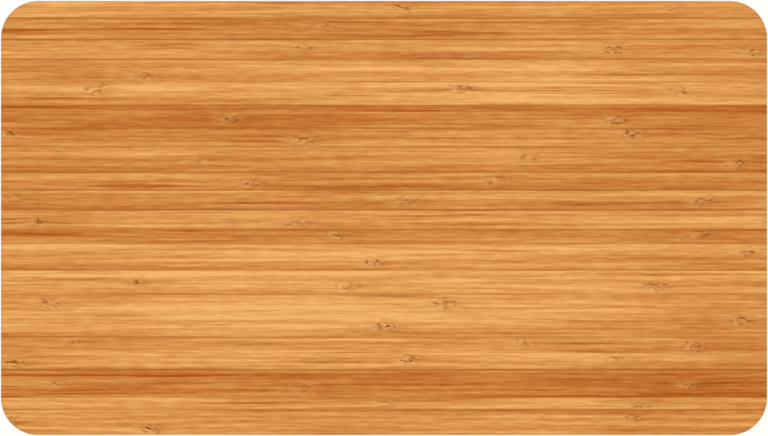
A Shadertoy shader for this texture:

```glsl
// Bamboo cutting board: glued horizontal strips with fine fibres and scattered growth nodes.

const float STRIPS = 21.0;

float hash(vec2 p) {
    vec3 q = fract(vec3(p.xyx) * 0.1031);
    q += dot(q, q.yzx + 33.33);
    return fract((q.x + q.y) * q.z);
}

float corner(vec2 cell, vec2 offset) {
    float angle = 6.2832 * hash(cell);
    return dot(vec2(cos(angle), sin(angle)), offset);
}

// Gradient noise, roughly -0.7 to 0.7
float noise(vec2 p) {
    vec2 i = floor(p), f = p - i;
    vec2 u = f * f * f * (f * (f * 6.0 - 15.0) + 10.0);
    vec2 e = vec2(1, 0);
    return mix(mix(corner(i, f), corner(i + e, f - e), u.x),
               mix(corner(i + e.yx, f - e.yx), corner(i + 1.0, f - 1.0), u.x), u.y);
}

// Uneven seam heights, in strip units
float seam(float k) {
    return k + 0.6 * (hash(vec2(k, 3.7)) - 0.5);
}

float bump(vec2 d, vec2 size) {
    d /= size;
    return exp(-dot(d, d));
}

vec3 strip(vec2 p, float k) {
    float low = seam(k), high = seam(k + 1.0);
    float across = (p.y * STRIPS - low) / (high - low);

    // One node at a random spot in each long cell of the strip
    float along = p.x / 0.72 + hash(vec2(k, 8.1));
    vec2 id = vec2(floor(along), k);
    vec2 d = vec2((fract(along) - mix(0.15, 0.85, hash(id + 5.3))) * 0.72,
                  (across - mix(0.25, 0.75, hash(id + 9.6))) * (high - low) / STRIPS);
    float strength = step(0.1, hash(id + 2.4)) * mix(0.45, 1.0, hash(id + 6.8));
    float size = mix(0.8, 1.25, hash(id + 4.2));

    // Fibres bow around the node
    vec2 g = p + vec2(0, 0.004 * strength * sign(hash(id) - 0.5) * bump(d, vec2(0.035, 0.02)));
    g += vec2(k * 3.71, k * 0.37);

    // Strip tone, with a darker strip every few rows
    float tone = 0.84 + 0.60 * (hash(vec2(k, 1.9)) - 0.5);
    tone -= 0.65 * step(mod(k - 2.0, 6.5), 0.9);
    tone += 0.70 * (hash(vec2(k, 7.3)) - 0.5) * (across * 2.0 - 1.0);
    tone += 0.45 * noise(vec2(p.x * 1.1, k * 7.3 + across));
    tone += 0.40 * noise(p * vec2(1.7, 2.3) + 4.6);

    // Long grain, fine grain and short fibres
    tone += 0.50 * noise(g * vec2(0.6, 45.0));
    tone += 0.65 * noise(g * vec2(1.2, 95.0) + 7.0);
    tone += 0.65 * noise(g * vec2(4.5, 145.0) + 19.0);
    tone += 0.45 * noise(g * vec2(26.0, 190.0));

    // Thin dark pores, gathered in patches
    float patches = smoothstep(-0.3, 0.3, noise(g * vec2(1.5, 16.0) + 53.0));
    tone -= 0.70 * patches * smoothstep(0.18, 0.5, noise(g * vec2(3.0, 120.0) + 31.0));
    vec3 color = mix(vec3(0.755, 0.445, 0.195), vec3(0.88, 0.61, 0.33), clamp(tone, -0.6, 1.6));

    // Node: pale swelling, broken brown flecks and a short streak
    vec2 n = vec2(d.x + d.y * (hash(id + 1.5) * 2.0 - 1.0), d.y) / size;
    float pale = bump(n + vec2(0.012, 0.001), vec2(0.028, 0.010));
    float flecks = smoothstep(0.0, 0.35, noise(n * vec2(75.0, 150.0) + id * 13.7));
    float veins = 1.0 - smoothstep(0.03, 0.25, abs(noise(n * vec2(40.0, 85.0) + id * 4.9)));
    float dark = max(flecks, 0.45 * veins) * bump(n, vec2(0.025, 0.010));
    float streak = bump(d - vec2(0.03, 0.0), vec2(0.05, 0.004));
    color = mix(color, vec3(0.95, 0.73, 0.46), 0.6 * strength * pale);
    color = mix(color, vec3(0.68, 0.37, 0.14), 0.3 * strength * streak);
    return mix(color, vec3(0.55, 0.28, 0.10), 0.9 * strength * dark);
}

void mainImage(out vec4 fragColor, in vec2 fragCoord) {
    vec2 p = fragCoord / iResolution.y;
    float pixel = 1.0 / iResolution.y;

    // Blend the two strips that meet at the nearest seam
    float k = floor(p.y * STRIPS + 0.5);
    float gap = p.y - seam(k) / STRIPS;
    vec3 color = mix(strip(p, k - 1.0), strip(p, k), smoothstep(-pixel, pixel, gap));

    // Glue line, of varying darkness along its length
    float glue = 0.45 * hash(vec2(k, 5.9)) + 0.25 * noise(vec2(p.x * 4.0, k * 2.7));
    float line = 1.0 - smoothstep(0.0008, 0.0012 + 1.2 * pixel, abs(gap));
    color = mix(color, vec3(0.60, 0.32, 0.11), clamp(glue, 0.0, 1.0) * line);

    // Rounded board on white
    vec2 halfSize = 0.5 * vec2(iResolution.x / iResolution.y, 1.0);
    vec2 q = abs(p - halfSize) - halfSize + 0.0025 + 0.085;
    float edge = length(max(q, 0.0)) + min(max(q.x, q.y), 0.0) - 0.085;
    color *= 1.0 - 0.05 * smoothstep(-0.006, 0.0, edge);
    color = mix(color, vec3(1.0, 0.995, 0.985), smoothstep(-pixel, pixel, edge));
    fragColor = vec4(color, 1.0);
}
```
